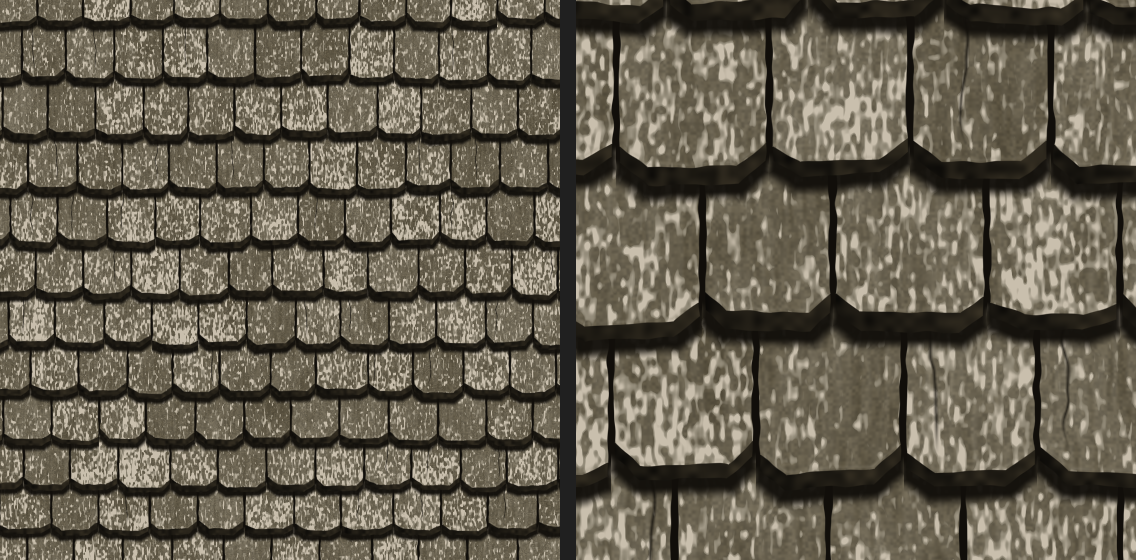
Left: the whole. Right: its middle third, enlarged.
Reproduce this texture procedurally as a WebGL 2 fragment shader.

```glsl
#version 300 es
precision highp float;
// Weathered wooden roof shingles: overlapping rows with chamfered, shadowed ends.
uniform vec2 u_resolution;
out vec4 outColor;

const vec3 SHADOW = vec3(0.065, 0.055, 0.038);
const vec3 RIM = vec3(0.17, 0.15, 0.11);
const vec3 WOOD_DARK = vec3(0.34, 0.31, 0.24);
const vec3 WOOD_LIGHT = vec3(0.47, 0.44, 0.37);
const vec3 WORN = vec3(0.57, 0.54, 0.47);
const vec3 BLEACHED = vec3(0.79, 0.75, 0.68);

// Horizontal stagger of each row, in shingle widths.
const float STAGGER[12] = float[12](0.78, 0.46, 0.03, 0.62, 0.26, 0.77,
                                    0.15, 0.62, 0.03, 0.46, 0.03, 0.55);

// Row spacing shrinks down the roof: depth = START + STEP * i - SHRINK * i * i.
const float START = 0.046;
const float STEP = 0.1035;
const float SHRINK = 0.00125;

float hash(vec2 p) {
    vec3 q = fract(vec3(p.xyx) * 0.1031);
    q += dot(q, q.yzx + 33.33);
    return fract((q.x + q.y) * q.z);
}

float noise(vec2 p) {
    vec2 i = floor(p), f = fract(p);
    f = f * f * (3.0 - 2.0 * f);
    return mix(mix(hash(i), hash(i + vec2(1, 0)), f.x),
               mix(hash(i + vec2(0, 1)), hash(i + vec2(1, 1)), f.x), f.y);
}

float rowBottom(float i) {
    return START + i * (STEP - SHRINK * i);
}

float rowAt(float depth) {
    return (STEP - sqrt(STEP * STEP - 4.0 * SHRINK * (depth - START))) / (2.0 * SHRINK);
}

float jointOffset(float id, float row) {
    return (hash(vec2(id + 17.0, row + 41.0)) - 0.5) * 0.1;
}

// Distance to an upright plank whose lower corners are cut off; its end is y = 0.
float plank(vec2 p, float halfWidth, vec2 cut) {
    float side = abs(p.x) - halfWidth;
    vec2 normal = normalize(cut.yx);
    float corner = dot(vec2(side + cut.x, -p.y), normal);
    return max(max(side, -p.y), corner);
}

float cover(float dist, float blur) {
    return 1.0 - smoothstep(-blur, blur, dist);
}

// Wood face: vertical grain, bleached flecks and an occasional split.
vec3 woodFace(vec2 p, vec2 key) {
    float tone = hash(key + 3.0), wear = pow(hash(key + 7.0), 2.0);
    vec2 q = p + key * vec2(3.7, 5.3) + 60.0;
    float patches = noise(q * vec2(4.0, 3.0));
    float grain = noise(q * vec2(30.0, 3.5));
    float fine = noise(q * vec2(27.0, 18.0));
    float streak = noise(q * vec2(38.0, 9.0) + 31.0);
    vec3 color = mix(WOOD_DARK, WOOD_LIGHT,
                     clamp(0.1 + 0.4 * tone + 0.4 * patches + 0.6 * (grain - 0.5) + 0.3 * (fine - 0.3), 0.0, 1.0));
    color *= 0.9 + 0.2 * noise(q * 45.0);
    float lowEnd = 1.0 - smoothstep(0.1, 0.8, p.y);
    float fleck = 0.55 * fine + 0.45 * streak + 0.24 * wear + 0.16 * patches + 0.05 * lowEnd;
    color = mix(color, WORN, smoothstep(0.68, 0.82, fleck));
    color = mix(color, BLEACHED, smoothstep(0.8, 0.97, fleck));
    float splitX = (hash(key + 11.0) - 0.5) * 0.7 + 0.06 * (noise(vec2(q.y * 5.0, key.x)) - 0.5);
    float split = step(0.78, hash(key + 13.0)) * smoothstep(0.2, 0.5, p.y);
    return mix(color, SHADOW, 0.75 * split * cover(abs(p.x - splitX) - 0.008, 0.014));
}

// Paints one row over the rows beneath it.
vec3 paintRow(vec3 color, vec2 pos, float row) {
    float pitch = 0.0827 + 0.00044 * row;
    float px = 0.8 / (u_resolution.y * pitch);
    float u = pos.x / pitch - STAGGER[int(clamp(row, 0.0, 11.0))];
    float id = floor(u);
    id += step(id + 1.0 + jointOffset(id + 1.0, row), u) - step(u, id + jointOffset(id, row));
    float left = id + jointOffset(id, row), right = id + 1.0 + jointOffset(id + 1.0, row);
    vec2 key = vec2(id, row) + 20.0;

    // Each end hangs a little differently, with a roughly sawn outline.
    vec2 p = vec2(u - 0.5 * (left + right), (rowBottom(row) - pos.y) / pitch);
    p.y += (hash(key) - 0.5) * 0.08 + p.x * (hash(key + 1.0) - 0.5) * 0.12;
    p += 0.022 * (vec2(noise(p * 9.0 + key * 5.0), noise(p * 8.0 + key * 7.0)) - 0.5);
    float halfWidth = 0.5 * (right - left) - 0.024;
    vec2 cut = vec2(0.19, 0.13) + 0.1 * (vec2(hash(key + 2.0), hash(key + 5.0)) - 0.5);
    float rimHeight = 0.09 + 0.05 * hash(key + 9.0);

    // Cast shadow, then the dark joints between planks.
    float shade = cover(plank(p + vec2(0.0, 0.1), halfWidth + 0.04, cut), 0.05);
    color = mix(color, SHADOW, 0.95 * shade);
    color = mix(color, SHADOW, smoothstep(0.12, 0.2, p.y));

    // Thick sawn end, then the face with a pale lower edge.
    float body = plank(p, halfWidth, cut);
    float face = plank(p - vec2(0.0, rimHeight), halfWidth, cut);
    vec3 rim = RIM * (0.45 + 0.6 * noise(p * 14.0 + key * 3.0) + 0.5 * p.x);
    color = mix(color, rim, cover(body, px));
    vec3 wood = woodFace(p, key);
    float edge = cover(abs(face + 0.02) - 0.008, 0.016) * (1.0 - smoothstep(0.2, 0.35, p.y));
    wood = mix(wood, WORN, 0.5 * edge * noise(p * 16.0 + key));
    return mix(color, wood, cover(face, px));
}

void main() {
    vec2 uv = gl_FragCoord.xy / u_resolution.y;
    vec2 pos = vec2(uv.x, 1.0 - uv.y);
    float nearest = ceil(rowAt(pos.y));
    vec3 color = SHADOW;
    for (float k = 1.0; k >= -1.0; k -= 1.0) color = paintRow(color, pos, nearest + k);
    outColor = vec4(color, 1.0);
}
```
